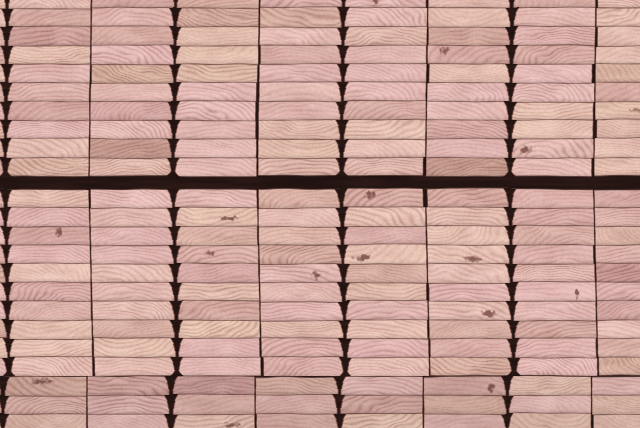
This texture is drawn by a Shadertoy shader. Its source:

```glsl
// Stacked sawn boards seen end-on: paired columns, profiled edges, growth rings and dark gaps.
// Lengths are fractions of the canvas height; rows are counted downwards.
#define PAIR_WIDTH 0.3930
#define PAIR_START 0.0156
#define ROW_HEIGHT 0.0437
#define STACK_ROWS 10.0
#define GAP_HALF 0.0026
#define EDGE_INSET 0.0115
#define SEAM_HALF 0.0009
#define JOINT_HALF 0.0006
#define RING_SPACING 0.0085
#define RING_CONTRAST 0.75
#define STAIN_CHANCE 0.07

const vec3 PALE = vec3(0.92, 0.77, 0.73);
const vec3 ROSE = vec3(0.80, 0.63, 0.59);
const vec3 TAN = vec3(0.67, 0.49, 0.46);
const vec3 BROWN = vec3(0.48, 0.31, 0.28);
const vec3 UMBER = vec3(0.26, 0.15, 0.13);
const vec3 SHADOW = vec3(0.12, 0.07, 0.06);

float hash(vec2 p) {
    vec3 q = fract(p.xyx * 0.1031);
    q += dot(q, q.yzx + 33.33);
    return fract((q.x + q.y) * q.z);
}

float noise(vec2 p) {
    vec2 i = floor(p), f = fract(p);
    f = f * f * (3.0 - 2.0 * f);
    return mix(mix(hash(i), hash(i + vec2(1, 0)), f.x),
               mix(hash(i + vec2(0, 1)), hash(i + vec2(1, 1)), f.x), f.y);
}

// How far the moulded outer end recedes; f runs from the board's top to its bottom
float edgeProfile(float f, bool lastRow) {
    float shoulder = pow(max(1.0 - f / 0.65, 0.0), 1.7);
    float groove = 0.16 * smoothstep(0.3, 0.36, f) * smoothstep(0.72, 0.66, f);
    float underside = lastRow ? pow(max(1.0 - (1.0 - f) / 0.4, 0.0), 2.0) : 0.0;
    return max(shoulder + groove, underside);
}

// Growth rings, pores and blotches on one end face; q is measured from its centre
vec3 woodFace(vec2 q, vec2 id) {
    float a = hash(id + 3.1), b = hash(id + 17.7), c = hash(id + 41.3), d = hash(id + 73.9);
    vec2 heart = vec2((a - 0.5) * 0.2, (c < 0.75 ? -1.0 : 1.0) * (0.025 + 0.09 * b));
    vec2 seed = id * 13.7;

    // Warped rings around a heart that usually lies below the board
    float warp = noise(q * vec2(28.0, 45.0) + seed) * 0.012;
    float radius = length((q - heart) * vec2(0.55, 1.0)) + warp;
    float spacing = RING_SPACING * mix(0.75, 1.3, d);
    float ring = pow(0.5 + 0.5 * sin(6.2832 * radius / spacing), 2.0);
    ring *= mix(0.35, 1.0, hash(id + 91.1)) * (0.5 + noise(q * vec2(40.0, 80.0) + seed));

    // Board tone, saw marks and fine pores
    float tone = 0.02 + 0.65 * a * a + RING_CONTRAST * ring;
    tone += 0.45 * (noise(q * vec2(25.0, 70.0) + seed) - 0.4);
    tone += 0.35 * (noise(q * vec2(230.0, 330.0) + seed) - 0.5);
    tone += 0.5 * step(0.93, b);
    vec3 wood = mix(PALE, ROSE, clamp(tone, -0.3, 1.0));
    wood = mix(wood, TAN, clamp(tone - 1.0, 0.0, 1.0));
    wood *= 1.0 + (c - 0.5) * vec3(0.01, 0.05, -0.03);

    // Occasional knot or stain
    vec2 s = (q - vec2((b - 0.5) * 0.13, (a - 0.5) * 0.02)) / mix(vec2(0.006, 0.016), vec2(0.035, 0.007), c);
    float stain = 1.0 - smoothstep(0.3, 1.0, length(s) + 0.8 * (noise(q * 170.0 + seed) - 0.4));
    return mix(wood, mix(UMBER, BROWN, d), 0.85 * stain * step(1.0 - STAIN_CHANCE, d));
}

void mainImage(out vec4 fragColor, in vec2 fragCoord) {
    float px = 1.0 / iResolution.y;
    float x = fragCoord.x * px, y = 1.0 - fragCoord.y * px;

    // Three stacks, each leaning a little
    float stack = step(0.427, y) + step(0.8785, y);
    float top = stack < 0.5 ? -0.025 : stack < 1.5 ? 0.4414 : 0.8795;
    float v = (y - top) / ROW_HEIGHT;
    float t = v / STACK_ROWS;
    float lean = stack < 0.5 ? 0.002 - 0.006 * t : stack < 1.5 ? 0.010 * t - 0.004 : -0.009;

    // Pair of columns and the side within it
    float along = x - PAIR_START - lean;
    float pair = floor(along / PAIR_WIDTH);
    float u = along - pair * PAIR_WIDTH;
    float side = step(0.5 * PAIR_WIDTH, u);
    float column = pair * 2.0 + side;

    // Slightly uneven joints between rows
    v += 0.10 * (noise(vec2(column * 7.3 + 50.0, v + stack * 31.0)) - 0.5);
    v += 0.06 * (noise(vec2(x * 18.0, floor(v + 0.5) * 5.3)) - 0.5);
    float row = floor(v), f = fract(v);
    vec2 id = vec2(column + 20.0, row + stack * 23.0 + 7.0);

    // Distance inwards from the moulded end, the inner seam and the joints
    float outer = min(u, PAIR_WIDTH - u) - GAP_HALF - 0.003 * (hash(id + 5.5) - 0.4);
    outer -= EDGE_INSET * edgeProfile(f, stack < 1.5 && row > STACK_ROWS - 1.5);
    float inner = abs(u - 0.5 * PAIR_WIDTH) - SEAM_HALF * (0.4 + noise(vec2(y * 90.0, column)));
    inner -= 0.006 * pow(hash(id + 8.8), 9.0);
    float joint = min(f, 1.0 - f) * ROW_HEIGHT;
    joint -= JOINT_HALF * (0.3 + 1.4 * noise(vec2(x * 35.0, floor(v + 0.5) * 3.7 + stack)));

    // Wood, darkened towards its edges
    vec2 q = vec2(u - PAIR_WIDTH * (0.25 + 0.5 * side), (0.5 - f) * ROW_HEIGHT);
    vec3 wood = woodFace(q, id);
    wood = mix(BROWN, wood, smoothstep(-0.001, 0.004, min(outer, inner + 0.001)));
    wood *= 1.0 - 0.10 * smoothstep(0.75, 1.0, f) - 0.06 * step(1.5, stack);

    // Joints, then open gaps and the bearer between stacks
    vec3 color = mix(mix(UMBER, BROWN, 0.6), wood, smoothstep(-px, px, joint));
    float solid = smoothstep(-px, px, min(outer, inner));
    float inStack = smoothstep(-px, px, v * ROW_HEIGHT);
    if (stack < 1.5) inStack *= smoothstep(-px, px, (STACK_ROWS - v) * ROW_HEIGHT);
    vec3 hollow = mix(SHADOW, UMBER, 0.4 * noise(vec2(x * 14.0, y * 160.0)));
    color = mix(hollow, color, solid * inStack);
    fragColor = vec4(clamp(color, 0.0, 1.0), 1.0);
}
```
